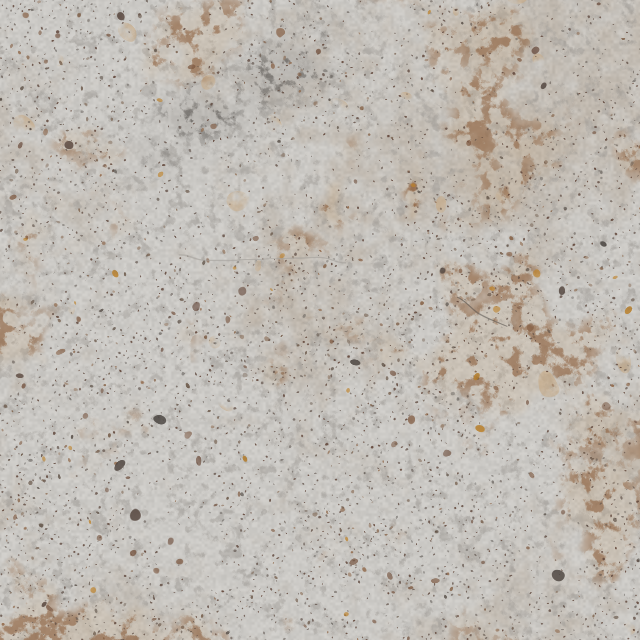
Reproduce this texture procedurally as a WebGL 1 fragment shader.

```glsl
precision highp float;
// Weathered pale concrete: a cloudy grey and cream ground with fine grain,
// layers of jittered grit from dust to pebbles, patchy rust with one ring
// stain, a sooty diagonal smudge and hairline cracks.

uniform vec2 u_resolution;

const vec3 PALE   = vec3(0.797, 0.790, 0.775);
const vec3 WARM   = vec3(0.752, 0.722, 0.683);
const vec3 ASH    = vec3(0.640, 0.625, 0.605);
const vec3 TAN    = vec3(0.780, 0.660, 0.510);
const vec3 RUST   = vec3(0.560, 0.390, 0.260);
const vec3 OCHRE  = vec3(0.740, 0.510, 0.170);
const vec3 UMBER  = vec3(0.400, 0.290, 0.240);
const vec3 SOOT   = vec3(0.290, 0.275, 0.260);

const float GRAIN_SCALE = 230.0;
const float GRAIN_DEPTH = 0.065;
const vec2  RING_CENTER = vec2(0.582, 0.708);
const float RING_RADIUS = 0.068;
const vec2  SMUDGE_A = vec2(0.23, 0.77);
const vec2  SMUDGE_B = vec2(0.53, 0.94);
const float SMUDGE_WIDTH = 0.045;

float hash(vec2 p) {
  return fract(sin(dot(p, vec2(127.1, 311.7))) * 43758.5453);
}

mat2 rotate(float a) {
  return mat2(cos(a), sin(a), -sin(a), cos(a));
}

float noise(vec2 p) {
  vec2 i = floor(p), f = fract(p);
  f = f * f * (3.0 - 2.0 * f);
  return mix(mix(hash(i), hash(i + vec2(1.0, 0.0)), f.x),
             mix(hash(i + vec2(0.0, 1.0)), hash(i + 1.0), f.x), f.y);
}

float fbm(vec2 p) {
  float sum = 0.0, amp = 0.516;
  mat2 turn = 2.03 * rotate(0.6);
  for (int i = 0; i < 5; i++) {
    sum += amp * noise(p);
    p = turn * p + 17.3;
    amp *= 0.5;
  }
  return sum;
}

float segmentDistance(vec2 p, vec2 a, vec2 b) {
  vec2 ab = b - a;
  return length(p - a - ab * clamp(dot(p - a, ab) / dot(ab, ab), 0.0, 1.0));
}

// One ragged grain per cell: x is its coverage, y a random tone.
// The radius range is given in cell widths.
vec2 grit(vec2 p, float cells, float density, vec2 radius, float seed) {
  vec2 g = rotate(seed) * p * cells + seed * 7.0;
  vec2 id = floor(g) + seed * 13.0;
  vec2 jitter = vec2(hash(id), hash(id + 31.7)) - 0.5;
  vec2 q = fract(g) - 0.5 - jitter * (1.0 - 3.0 * radius.y);
  q = rotate(6.283 * hash(id + 5.1)) * q;
  q.y *= mix(1.0, 1.9, hash(id + 9.4));
  float size = hash(id + 14.2);
  float r = mix(radius.x, radius.y, size * size);
  float d = length(q) - r * (0.6 + 0.7 * noise(g * 0.9 / radius.y));
  float edge = 0.75 * cells / u_resolution.y;
  float cover = 1.0 - smoothstep(-edge, edge, d);
  return vec2(cover * step(hash(id + 21.6), density), hash(id + 43.9));
}

float crack(vec2 p, vec2 a, vec2 b) {
  p.y += 0.016 * (noise(p * 28.0) - 0.5);
  float width = 0.0007 + 0.7 / u_resolution.y;
  return 1.0 - smoothstep(0.0, width, segmentDistance(p, a, b));
}

void main() {
  vec2 p = gl_FragCoord.xy / u_resolution.y;

  // Cloudy ground, mottling and grain
  float cloud = fbm(p * 4.0 + 3.0);
  float mottle = fbm(p * 38.0 + 8.0);
  vec3 color = mix(PALE, WARM, smoothstep(0.38, 0.72, 0.6 * cloud + 0.4 * mottle));
  color = mix(color, ASH, 0.55 * smoothstep(0.56, 0.76, fbm(p * 75.0 + 40.0)));
  color += GRAIN_DEPTH * (noise(p * GRAIN_SCALE) - 0.5);

  // Sooty smudge along a diagonal
  float away = segmentDistance(p, SMUDGE_A, SMUDGE_B) / SMUDGE_WIDTH;
  float smudge = exp(-away * away) * smoothstep(0.3, 0.65, fbm(p * 14.0));
  color = mix(color, ASH, 0.45 * smudge);
  color = mix(color, SOOT, 0.6 * smudge * smoothstep(0.52, 0.72, fbm(p * 85.0)));

  // Soft tan blots
  vec2 blot = grit(p, 10.0, 0.25, vec2(0.10, 0.24), 1.3);
  color = mix(color, TAN, blot.x * 0.6 * smoothstep(0.3, 0.7, mottle));

  // Rust: scattered patches and a broken ring
  float patches = smoothstep(0.52, 0.70, fbm(p * 6.5 + 21.0));
  vec2 fromRing = p - RING_CENTER;
  float ringGap = (length(fromRing * vec2(1.0, 0.92)) - RING_RADIUS
                 + 0.03 * (noise(p * 30.0) - 0.5)) / 0.011;
  float ring = exp(-ringGap * ringGap) * smoothstep(0.25, 0.6, noise(p * 19.0 + 2.0));
  float flakes = smoothstep(0.50, 0.66, fbm(p * 62.0 + 5.0));
  color = mix(color, TAN, 0.22 * patches + 0.3 * ring);
  color = mix(color, RUST, flakes * clamp(0.65 * patches + 0.85 * ring, 0.0, 0.85));

  // Grit, from dust to pebbles
  float crowd = smoothstep(0.3, 0.7, fbm(p * 7.0 + 60.0)) + 0.6 * smudge;
  vec2 dust = grit(p, 125.0, 0.08 + 0.26 * crowd, vec2(0.12, 0.30), 2.1);
  color = mix(color, mix(SOOT, UMBER, dust.y), dust.x * mix(0.35, 0.95, dust.y));
  vec2 sand = grit(p, 62.0, 0.05 + 0.18 * crowd, vec2(0.10, 0.24), 3.7);
  color = mix(color, mix(SOOT, RUST, sand.y), sand.x * mix(0.4, 0.85, fract(sand.y * 7.0)));
  vec2 chip = grit(p, 27.0, 0.13, vec2(0.09, 0.20), 4.4);
  vec3 chipColor = mix(mix(UMBER, RUST, chip.y), OCHRE, step(0.78, chip.y));
  color = mix(color, chipColor, chip.x * mix(0.45, 0.9, mottle));
  vec2 pebble = grit(p, 11.0, 0.14, vec2(0.07, 0.14), 5.9);
  vec3 pebbleColor = mix(mix(SOOT, UMBER, pebble.y), OCHRE, step(0.7, pebble.y));
  color = mix(color, pebbleColor * (0.8 + 0.4 * mottle), 0.85 * pebble.x);

  // Hairline cracks
  color = mix(color, SOOT, 0.5 * crack(p, vec2(0.715, 0.528), vec2(0.792, 0.495)));
  color = mix(color, ASH, 0.6 * crack(p, vec2(0.28, 0.598), vec2(0.54, 0.592)));

  gl_FragColor = vec4(color, 1.0);
}
```
